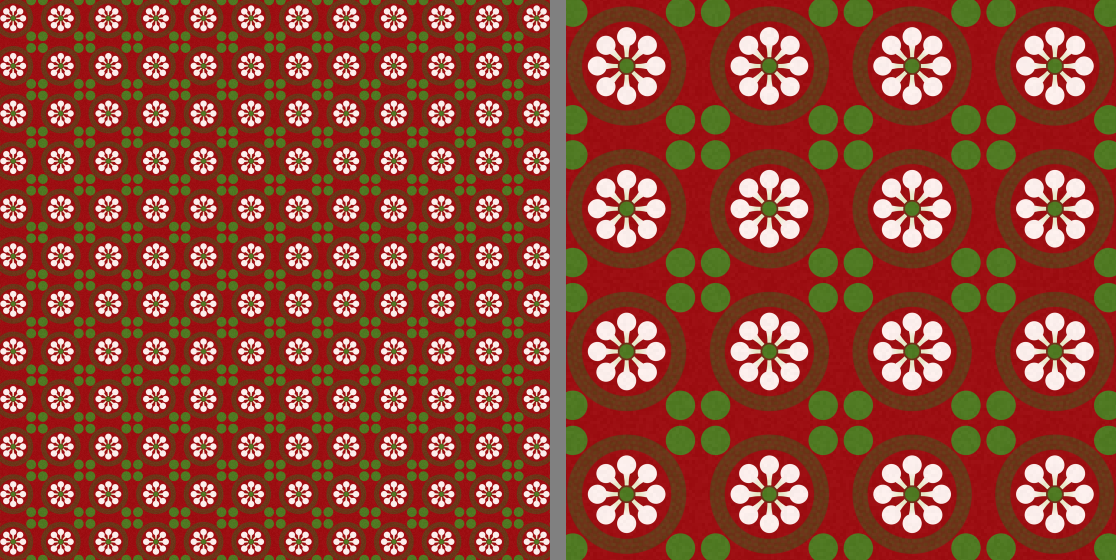
Left: the whole. Right: its middle third, enlarged.
Give the GLSL for this pattern, as a Shadertoy shader.

```glsl
// Festive grid of eight-petal white flowers in woven rings, with four green dots between them.

const float PI = 3.14159265;
const float PERIOD = 0.08497;                // cell size, in canvas heights
const vec2 FIRST_FLOWER = vec2(0.0236, 0.0326);

const vec3 RED   = vec3(0.615, 0.055, 0.070);
const vec3 BROWN = vec3(0.430, 0.195, 0.095);
const vec3 OLIVE = vec3(0.385, 0.255, 0.095);
const vec3 GREEN = vec3(0.310, 0.475, 0.135);
const vec3 WHITE = vec3(0.985, 0.935, 0.925);
const vec3 CREAM = vec3(0.900, 0.910, 0.780);

// Sine-free hash, 0 to 1
float hash(vec2 p) {
    vec3 q = fract(p.xyx * 0.1031);
    q += dot(q, q.yzx + 33.33);
    return fract((q.x + q.y) * q.z);
}

// Coverage of a shape from its signed distance
float fill(float dist, float pixel) {
    return smoothstep(0.5 * pixel, -0.5 * pixel, dist);
}

// Four dots around each cell corner
float cloverDistance(vec2 p, float offset, float radius) {
    vec2 fromCorner = 0.5 - abs(p);
    return length(fromCorner - offset) - radius;
}

// Round petals on tapering stems, folded into one sector
float flowerDistance(float r, float angle, float petals) {
    float sector = 2.0 * PI / petals;
    float a = mod(angle + 0.5 * sector, sector) - 0.5 * sector;
    vec2 q = r * vec2(cos(a), sin(a));
    const float root = 0.068, tip = 0.205;
    float t = clamp((q.x - root) / (tip - root), 0.0, 1.0);
    float stem = length(q - vec2(mix(root, tip, t), 0.0)) - mix(0.014, 0.044, t * t);
    float bulb = length(q - vec2(tip, 0.0)) - 0.067;
    return min(stem, bulb);
}

// Staggered rows of beads across the ring, 0 to 1
float weave(float r, float angle, float inner, float outer) {
    float row = 3.0 * (r - inner) / (outer - inner);
    float bead = angle / (2.0 * PI) * 48.0 + 0.5 * floor(row);
    vec2 q = fract(vec2(bead, row)) - 0.5;
    return smoothstep(0.5, 0.15, length(q));
}

vec3 cellColor(vec2 p, float pixel) {
    float r = length(p);
    float angle = atan(p.y, p.x + 1e-5);
    const float inner = 0.312, outer = 0.418;

    // Woven ring
    float band = abs(r - 0.5 * (inner + outer)) - 0.5 * (outer - inner);
    vec3 woven = mix(BROWN, OLIVE, 0.7 * weave(r, angle, inner, outer));
    vec3 color = mix(RED, woven, fill(band, pixel));

    // Corner dots
    color = mix(color, GREEN, fill(cloverDistance(p, 0.123, 0.103), pixel));

    // Flower, creamier towards its heart
    vec3 petal = mix(CREAM, WHITE, smoothstep(0.08, 0.16, r));
    color = mix(color, petal, fill(flowerDistance(r, angle, 8.0), pixel));

    // Dark rim and green heart
    color = mix(color, BROWN, fill(r - 0.062, pixel));
    return mix(color, GREEN, fill(r - 0.050, pixel));
}

void mainImage(out vec4 fragColor, in vec2 fragCoord) {
    vec2 uv = fragCoord / iResolution.y;
    float pixel = 1.3 / (iResolution.y * PERIOD);
    vec2 cell = fract((uv - FIRST_FLOWER) / PERIOD + 0.5) - 0.5;
    vec3 color = cellColor(cell, pixel);

    // Faint print grain
    color += 0.025 * (hash(floor(uv * 512.0)) - 0.5);
    fragColor = vec4(clamp(color, 0.0, 1.0), 1.0);
}
```
